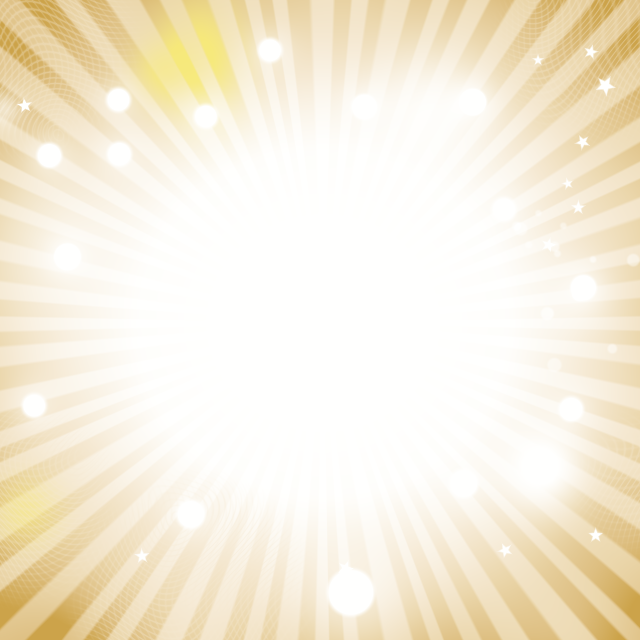
A WebGL 1 fragment shader for this background:

```glsl
precision highp float;
uniform vec2 u_resolution;

const float TAU = 6.28319;
const vec2 CENTER = vec2(0.505, 0.495);
const vec3 WHITE = vec3(1.0, 1.0, 0.995);
const vec3 CREAM = vec3(0.96, 0.91, 0.82);
const vec3 SAND = vec3(0.92, 0.84, 0.67);
const vec3 GOLD = vec3(0.87, 0.75, 0.51);
const vec3 BRONZE = vec3(0.80, 0.64, 0.29);
const vec3 LEMON = vec3(0.97, 0.92, 0.46);

float hash(vec2 p) {
  return fract(sin(dot(p, vec2(127.1, 311.7))) * 4375.85);
}

vec2 polar(float radius, float angle) {
  return radius * vec2(cos(angle), sin(angle));
}

float cornerSlope(vec2 cell, vec2 offset) {
  return dot(polar(1.0, TAU * hash(cell)), offset);
}

float gradientNoise(vec2 p) {
  vec2 i = floor(p), f = fract(p);
  vec2 u = f * f * (3.0 - 2.0 * f), e = vec2(1.0, 0.0);
  float low = mix(cornerSlope(i, f), cornerSlope(i + e, f - e), u.x);
  float high = mix(cornerSlope(i + e.yx, f - e.yx), cornerSlope(i + 1.0, f - 1.0), u.x);
  return mix(low, high, u.y);
}

float bell(float x, float width) {
  return exp(-x * x / (width * width));
}

float disc(float dist, float radius, float blur) {
  return 1.0 - smoothstep(radius - blur, radius + blur, dist);
}

float starDistance(vec2 p, float radius, float tilt) {
  float sector = TAU / 5.0;
  float a = abs(mod(atan(p.x, p.y) + tilt + 0.5 * sector, sector) - 0.5 * sector);
  vec2 edge = 0.45 * polar(1.0, 0.5 * sector) - vec2(1.0, 0.0);
  vec2 normal = normalize(vec2(edge.y, -edge.x));
  return dot(polar(length(p), a) - vec2(radius, 0.0), normal);
}

vec3 goldRamp(float t) {
  vec3 c = mix(WHITE, CREAM, clamp(t * 4.0, 0.0, 1.0));
  c = mix(c, SAND, clamp(t * 4.0 - 1.0, 0.0, 1.0));
  c = mix(c, GOLD, clamp(t * 4.0 - 2.0, 0.0, 1.0));
  return mix(c, BRONZE, clamp(t * 4.0 - 3.0, 0.0, 1.0));
}

// Bright rays: 1 on a light ray, 0 between two
float sunRays(vec2 p, float count) {
  vec2 dir = normalize(p + 1e-5);
  float angle = atan(p.y, p.x) + 0.06 * gradientNoise(dir * 5.0);
  float width = 0.7 * gradientNoise(dir * 9.0 + 4.0);
  return smoothstep(-0.3, 0.3, cos(angle * count) + width);
}

// Fine woven curves inside a soft round patch
float lace(vec2 uv, vec2 at, float size, float slant) {
  vec2 p = uv - at;
  vec2 q = p + 0.03 * sin(p.yx * 21.0 + slant);
  float arcs = length(q - polar(0.16, slant));
  float waves = dot(q, polar(1.0, slant + 1.3));
  float lines = pow(0.5 + 0.5 * cos(arcs * 680.0), 4.0);
  lines += 0.6 * pow(0.5 + 0.5 * cos(waves * 600.0), 4.0);
  return lines * disc(length(p), size, 0.05);
}

void main() {
  vec2 uv = gl_FragCoord.xy / u_resolution;
  float px = 1.0 / min(u_resolution.x, u_resolution.y);
  vec2 p = uv - CENTER;
  float dist = length(p * vec2(0.97, 1.04));

  // Burst of rays fading to a white centre
  float depth = pow(clamp((dist - 0.28) / 0.43, 0.0, 1.0), 1.3);
  float rays = sunRays(p, 56.0);
  float tone = depth * (1.13 - 0.42 * rays + 0.35 * gradientNoise(uv * 5.0));
  tone += 0.025 * (1.0 - rays) * smoothstep(0.15, 0.35, dist);
  vec3 color = goldRamp(tone);

  // Lemon light between the rays
  float lemon = bell(length((uv - vec2(0.31, 0.91)) * vec2(1.0, 0.75)), 0.065);
  lemon *= 1.0 - 0.65 * rays;
  lemon += 0.45 * bell(length(uv - vec2(0.25, 0.89)), 0.045);
  lemon += 0.5 * bell(length(uv - vec2(0.04, 0.20)), 0.05);
  color = mix(color, LEMON, clamp(lemon, 0.0, 0.9));

  // Lace in the corners
  float weave = lace(uv, vec2(0.92, 0.92), 0.12, 2.4);
  weave += lace(uv, vec2(0.04, 0.93), 0.15, 5.2);
  weave += lace(uv, vec2(0.03, 0.22), 0.13, 0.6);
  weave += lace(uv, vec2(0.30, 0.07), 0.16, 1.9);
  weave += lace(uv, vec2(1.0, 0.25), 0.08, 3.0);
  color = mix(color, CREAM, 0.35 * clamp(weave, 0.0, 1.0));

  // Wide white glows
  float light = 0.9 * bell(length(uv - vec2(0.67, 0.82)), 0.10);
  light += 1.2 * bell(length(uv - vec2(0.844, 0.271)), 0.065);
  light += 0.55 * bell(length(uv - vec2(0.10, 0.62)), 0.12);
  light += 0.45 * bell(length(uv - vec2(0.89, 0.53)), 0.07);
  light += 0.6 * bell(length(uv - vec2(0.005, 0.83)), 0.03);

  // Ring of soft orbs
  for (int k = 0; k < 15; k++) {
    float i = float(k);
    float angle = radians(7.0 + 24.0 * i - 57.0 * bell(i - 9.0, 2.83));
    float reach = 0.375 + 0.08 * bell(i - 8.0, 3.0) + 0.04 * cos(0.5 * TAU * i);
    float size = 0.018 + 0.018 * bell(i - 12.0, 0.8);
    float d = length(uv - 0.5 - polar(reach, angle));
    light += 0.95 * disc(d, size, 0.006) + 0.4 * bell(d, size * 1.9);
  }

  // Small pale dots on the right
  for (int k = 0; k < 14; k++) {
    float i = float(k);
    vec2 at = vec2(0.78 + 0.21 * hash(vec2(i, 2.0)), 0.30 + 0.40 * hash(vec2(i, 7.0)));
    float size = 0.004 + 0.007 * hash(vec2(i, 5.0));
    light += 0.45 * disc(length(uv - at), size, 1.5 * px);
  }

  // Stars: an arc at the upper right, then a sweep around the rest
  for (int k = 0; k < 7; k++) {
    float i = float(k);
    float size = 0.008 + 0.006 * bell(i - 2.0, 1.0) + 0.003 * hash(vec2(i, 3.0));
    float reach = 0.53 + 0.07 * sin(1.2 * i) - 0.21 * pow(i / 6.0, 6.0);
    vec2 near = 0.5 + polar(reach, radians(50.0 - 5.3 * i));
    float sweep = radians(-38.0 - 178.0 * smoothstep(0.0, 6.0, i));
    vec2 far = 0.5 + polar(0.57 - 0.18 * bell(i - 2.0, 1.4), sweep);
    light += disc(starDistance(uv - near, size, i), 0.0, px);
    light += disc(starDistance(uv - far, 0.011, i * 1.7), 0.0, px);
  }

  color = mix(color, WHITE, clamp(light, 0.0, 1.0));
  gl_FragColor = vec4(color, 1.0);
}
```
